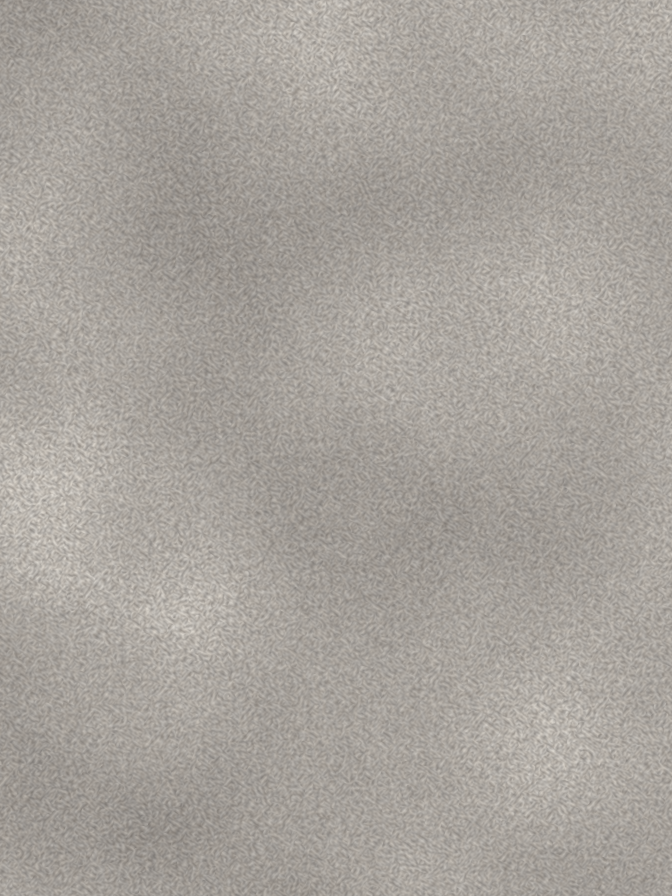
Give the GLSL for this texture, as a Shadertoy shader.

```glsl
// Warm grey satin: broad, soft patches of sheen under a fine crepe grain.
// The grain blends short strokes of two diagonal directions, chosen by a
// small-scale noise mask; a faint weave and rare lint complete the cloth.

const vec3 SHADE = vec3(0.59, 0.57, 0.548);
const vec3 GLOSS = vec3(0.75, 0.73, 0.702);
const vec3 LINT = vec3(0.33, 0.31, 0.29);
const float TAU = 6.28318;

float hash(vec2 p) {
    vec3 q = fract(vec3(p.xyx) * 0.1031);
    q += dot(q, q.yzx + 33.33);
    return fract((q.x + q.y) * q.z);
}

vec2 rotate(vec2 p, float angle) {
    float c = cos(angle), s = sin(angle);
    return vec2(c * p.x - s * p.y, s * p.x + c * p.y);
}

// Smooth value noise, 0 to 1.
float valueNoise(vec2 p) {
    vec2 i = floor(p), f = fract(p);
    f = f * f * (3.0 - 2.0 * f);
    float low = mix(hash(i), hash(i + vec2(1, 0)), f.x);
    float high = mix(hash(i + vec2(0, 1)), hash(i + vec2(1, 1)), f.x);
    return mix(low, high, f.y);
}

float slope(vec2 corner, vec2 offset) {
    float angle = TAU * hash(corner + 71.0);
    return dot(vec2(cos(angle), sin(angle)), offset);
}

// Gradient noise centred on zero, free of blocky patches.
float gradientNoise(vec2 p) {
    vec2 i = floor(p), f = fract(p);
    vec2 u = f * f * f * (f * (f * 6.0 - 15.0) + 10.0);
    float low = mix(slope(i, f), slope(i + vec2(1, 0), f - vec2(1, 0)), u.x);
    float high = mix(slope(i + vec2(0, 1), f - vec2(0, 1)),
                     slope(i + vec2(1, 1), f - vec2(1, 1)), u.x);
    return mix(low, high, u.y);
}

// Soft light on the slack cloth, livelier towards the left edge.
float sheen(vec2 p) {
    vec2 q = rotate(p, 0.5);
    float folds = 0.75 * gradientNoise(q * vec2(2.4, 3.0) + 13.0)
                + 0.32 * gradientNoise(q * 5.6 + 40.0)
                + 0.06 * gradientNoise(q * 12.0 + 5.0);
    return folds * mix(1.25, 0.75, p.x);
}

// Short strokes along the given angle, evenly spread without clumps.
float strokes(vec2 p, float angle, vec2 density) {
    return gradientNoise(rotate(p, -angle) * density + 300.0);
}

// Squiggly crepe surface: two stroke directions meeting at random.
float crepe(vec2 p) {
    vec2 density = vec2(135.0, 235.0);
    float falling = strokes(p, -0.62, density);
    float rising = strokes(p, 0.85, density);
    float mask = valueNoise(rotate(p, 0.3) * 120.0 + 90.0);
    return mix(falling, rising, smoothstep(0.4, 0.68, mask));
}

// Faint, broken horizontal and vertical threads.
float weave(vec2 p) {
    return valueNoise(p * vec2(20.0, 190.0)) + valueNoise(p * vec2(190.0, 20.0)) - 1.0;
}

// Coverage of a tiny fibre in a few cells of a coarse grid.
float lint(vec2 p, float cells, float share, float pixel) {
    vec2 cell = floor(p * cells), local = fract(p * cells) - 0.5;
    float present = step(1.0 - share, hash(cell + 17.0));
    local = rotate(local, TAU * hash(cell + 5.0));
    local.x -= clamp(local.x, -0.025, 0.025);
    float edge = pixel * cells;
    return present * (1.0 - smoothstep(0.0, edge + 0.012, length(local)));
}

void mainImage(out vec4 fragColor, in vec2 fragCoord) {
    vec2 p = fragCoord / iResolution.x;
    float pixel = 1.0 / iResolution.x;

    // Light and grain; glossy patches sparkle more strongly.
    float light = sheen(p);
    float glow = max(light, 0.0);
    float grain = 0.9 * crepe(p) + 0.3 * (valueNoise(rotate(p, 0.4) * 310.0) - 0.5);
    float tone = 0.4 + 0.74 * light + 0.5 * glow * glow;
    tone += grain * (1.0 + 0.8 * glow) + 0.1 * weave(p);
    vec3 color = mix(SHADE, GLOSS, tone);

    // Slight warm and cool drift between threads.
    float tint = valueNoise(p * 170.0 + 60.0) - 0.5;
    color += tint * vec3(0.01, 0.0, -0.012);

    color = mix(color, LINT, 0.7 * lint(p, 9.0, 0.025, pixel));
    fragColor = vec4(clamp(color, 0.0, 1.0), 1.0);
}
```
